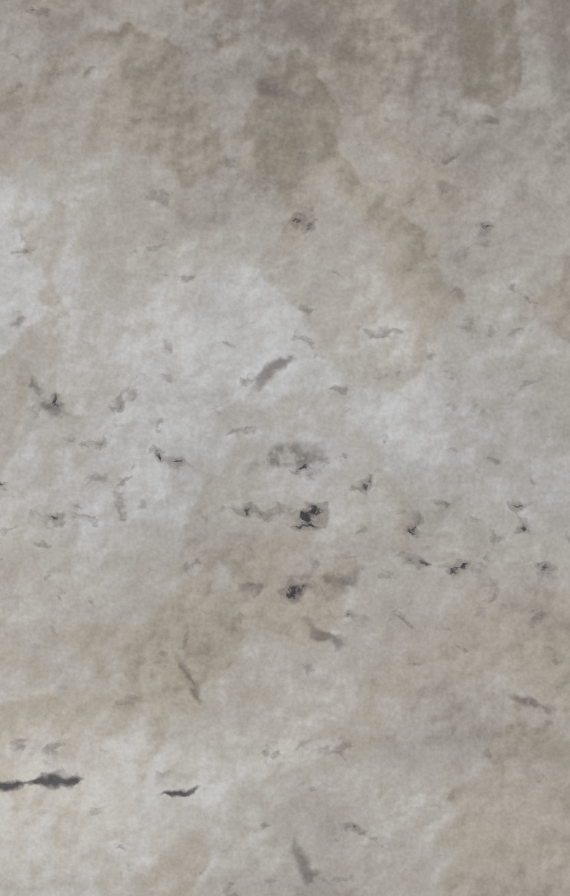
Write a Shadertoy shader that draws this texture.

```glsl
#define STAIN_SCALE 4.5
#define MOTTLE_SCALE 15.0
#define FLECK_SCALE 42.0
#define PIT_SCALE vec2(25.0, 34.0)
#define SCAR_CELLS 6.0
#define GRAIN_AMOUNT 0.032
#define DARK_STONE vec3(0.505, 0.48, 0.45)
#define MID_STONE vec3(0.655, 0.635, 0.602)
#define PALE_STONE vec3(0.772, 0.766, 0.755)
#define WARM_TINT vec3(0.012, 0.0, -0.022)
#define PIT_COLOR vec3(0.23, 0.22, 0.24)
#define SCAR_COLOR vec3(0.41, 0.385, 0.37)

vec2 hash2(vec2 p) {
    vec3 q = fract(p.xyx * vec3(0.1031, 0.1030, 0.0973));
    q += dot(q, q.yzx + 33.33);
    return fract((q.xx + q.yz) * q.zy);
}

float gradDot(vec2 cell, vec2 offset) {
    float angle = 6.2832 * hash2(cell).x;
    return dot(vec2(cos(angle), sin(angle)), offset);
}

float gradientNoise(vec2 p) {
    vec2 i = floor(p), f = fract(p);
    vec2 u = f * f * f * (f * (f * 6.0 - 15.0) + 10.0);
    vec2 e = vec2(1.0, 0.0);
    float low = mix(gradDot(i, f), gradDot(i + e, f - e), u.x);
    float high = mix(gradDot(i + e.yx, f - e.yx), gradDot(i + 1.0, f - 1.0), u.x);
    return mix(low, high, u.y);
}

float fbm(vec2 p) {
    float sum = 0.0, amp = 1.0;
    for (int i = 0; i < 5; i++) {
        sum += amp * gradientNoise(p);
        p = mat2(1.6, 1.2, -1.2, 1.6) * p + 17.3;
        amp *= 0.5;
    }
    return sum;
}

// Gently bent, soft scars scattered at most one per cell; returns coverage
float scars(vec2 p, float density, vec2 size) {
    vec2 g = p * SCAR_CELLS, home = floor(g);
    float cover = 0.0;
    for (int k = 0; k < 9; k++) {
        vec2 cell = home + vec2(k % 3 - 1, k / 3 - 1);
        vec2 place = hash2(cell + 5.0);
        vec2 kind = hash2(cell + 46.7);
        float angle = (kind.x - 0.5) * 2.6;
        vec2 d = g - cell - place;
        d = mat2(cos(angle), -sin(angle), sin(angle), cos(angle)) * d;
        vec2 radius = size * mix(0.5, 1.2, kind.y);
        d.y += 0.5 * (place.x - 0.5) * d.x * d.x / radius.x;
        float body = 1.0 - smoothstep(0.3, 1.5, length(d / radius));
        float present = step(fract(place.x * 7.3 + kind.y * 3.1), density);
        cover = max(cover, body * present);
    }
    return cover;
}

void mainImage(out vec4 fragColor, in vec2 fragCoord) {
    vec2 p = fragCoord / iResolution.y;
    float across = fragCoord.x / iResolution.x;
    vec2 warp = vec2(fbm(p * 5.0 + 3.1), fbm(p * 5.0 + 31.7));
    vec2 q = p + 0.035 * warp;
    float mottle = fbm(q * MOTTLE_SCALE + 9.0);
    float fleck = fbm(p * FLECK_SCALE + 64.0);

    // Broad light: dim top and right, pale band across the middle and foot
    float band = exp(-pow((p.y - 0.62 + 0.10 * across) / 0.16, 2.0));
    float foot = exp(-pow((p.y - 0.11) / 0.10, 2.0)) * (1.0 - across);
    float tone = 0.50 + 0.23 * band + 0.29 * foot;
    tone -= 0.23 * smoothstep(0.68, 1.0, p.y) + 0.20 * (across - 0.4);
    tone += 0.27 * fbm(q * STAIN_SCALE) + 0.20 * mottle + 0.14 * fleck;

    // Worn stains, crisp on one side and broken up inside
    float flake = fbm(q * STAIN_SCALE * 0.9 + 52.0) + 0.15 * mottle;
    float stain = smoothstep(0.11, 0.21, flake) * (1.0 - smoothstep(0.21, 0.7, flake));
    tone -= 0.21 * stain * (0.8 + 0.9 * mottle);

    // Raised plaster lit from the upper left
    float relief = fleck - fbm((p + vec2(-0.004, 0.005)) * FLECK_SCALE + 64.0);
    tone += 0.16 * relief * (0.7 + mottle);

    tone = clamp(tone, 0.0, 1.0);
    vec3 color = mix(DARK_STONE, MID_STONE, smoothstep(-0.05, 0.5, tone));
    color = mix(color, PALE_STONE, smoothstep(0.40, 1.0, tone));
    float warmth = 0.1 + 0.9 * fbm(p * 3.0 + 12.0) + 0.5 * stain - 0.7 * band;
    color += WARM_TINT * clamp(warmth, -0.7, 1.0);

    // Soft scars broken by the mottling
    vec2 rough = p + 0.008 * vec2(fleck, fbm(p * FLECK_SCALE + 7.0));
    float scar = scars(rough + 0.02 * warp, 0.42, vec2(0.23, 0.055));
    color = mix(color, SCAR_COLOR, 0.65 * scar * smoothstep(-0.35, 0.3, fleck + mottle));

    // Ragged pits with grey halos, clustered below the middle
    float crowd = exp(-pow((p.y - 0.45) / 0.17, 2.0));
    float cluster = 0.22 * crowd + 0.34 * gradientNoise(p * 7.0 + 21.0);
    float pitField = fbm(rough * PIT_SCALE + 19.0) + cluster;
    color = mix(color, SCAR_COLOR, 0.40 * smoothstep(0.42, 0.76, pitField));
    color = mix(color, PIT_COLOR, 0.85 * smoothstep(0.76, 0.96, pitField));

    // Broken crack along the lower left
    float crackLine = 0.130 - 0.05 * p.x + 0.014 * gradientNoise(vec2(p.x * 16.0, 2.5));
    float crackWidth = 0.008 * smoothstep(-0.2, 0.4, gradientNoise(vec2(p.x * 24.0, 8.2)));
    float crack = 1.0 - smoothstep(0.2, 1.2, abs(rough.y - crackLine) / (crackWidth + 0.001));
    crack *= smoothstep(0.0, 0.004, crackWidth) * (1.0 - smoothstep(0.20, 0.26, p.x));
    color = mix(color, PIT_COLOR, 0.75 * crack);

    // Fine grain
    float grain = gradientNoise(p * 190.0) + 0.7 * gradientNoise(p * 330.0 + 5.0);
    color += GRAIN_AMOUNT * grain;
    fragColor = vec4(color, 1.0);
}
```
